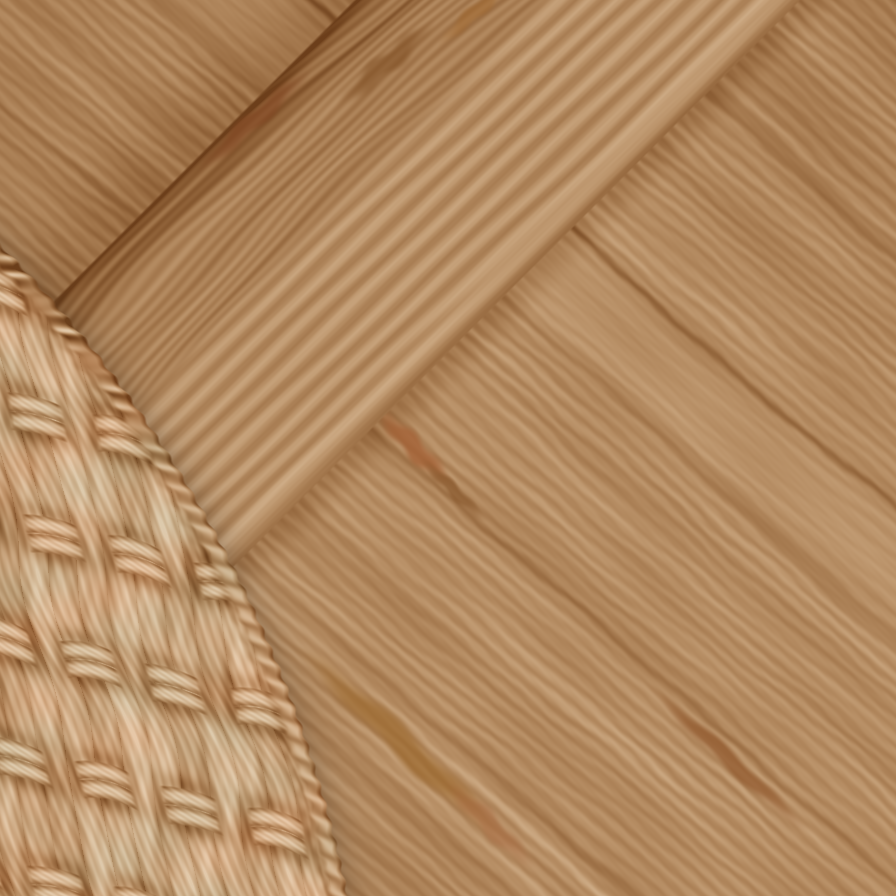
Reproduce this texture procedurally as a three.js fragment shader.

```glsl
// Pale timber boards crossed by a diagonal beam, with a round woven basket at lower left
varying vec2 vUv;

vec2 hash2(vec2 p) {
  return fract(sin(vec2(dot(p, vec2(127.1, 311.7)), dot(p, vec2(269.5, 183.3)))) * 43758.5);
}

// Cellular noise: distance to the nearest scattered point
float cells(vec2 p) {
  float nearest = 1.0;
  for (int j = -1; j <= 1; j++)
    for (int i = -1; i <= 1; i++) {
      vec2 o = vec2(float(i), float(j));
      nearest = min(nearest, length(o + hash2(floor(p) + o) - fract(p)));
    }
  return nearest;
}

float layeredSines(vec2 p) {
  return 0.5 * sin(p.x + 1.7 * sin(p.y)) + 0.3 * sin(2.3 * p.y - 1.4 * p.x) + 0.2 * sin(4.1 * p.x + 3.3 * p.y);
}

// Warm ramp from deep brown to cream
vec3 tone(float t) {
  t = clamp(t, -0.1, 1.08);
  return mix(vec3(0.47, 0.29, 0.14), vec3(0.86, 0.75, 0.62), t) + vec3(0.08, 0.0, -0.1) * t * (1.0 - t);
}

float line(float x, float width) { return exp(-x * x / (width * width)); }

// Soft tapered streak around a centre, in grain coordinates
float streak(vec2 g, vec2 centre, vec2 size) {
  vec2 q = (g - centre) / size;
  q.y += 0.2 * sin(q.x * 2.5) + 0.15 * sin(q.x * 9.0);
  return 1.0 - smoothstep(0.4, 1.1, length(q));
}

vec3 boards(vec2 p, float d) {
  vec2 g = vec2(0.755 * p.x - 0.656 * p.y, 0.656 * p.x + 0.755 * p.y);
  float warp = g.y + 0.005 * layeredSines(g * vec2(7.0, 13.0)) + 0.0016 * layeredSines(g * vec2(55.0, 70.0));
  float patchy = cells(g * vec2(4.0, 19.0));
  float smoothBand = line(g.y - 0.932, 0.045);
  float ripple = sin(warp * 440.0 + 1.2 * layeredSines(g * vec2(5.0, 28.0)));
  float t = 0.55 + 0.1 * ripple * (0.45 + 0.8 * patchy) * (1.0 - 0.75 * smoothBand);
  t += 0.06 * layeredSines(g * vec2(3.0, 44.0)) + 0.1 * (patchy - 0.45);
  t += 0.035 * layeredSines(g * vec2(34.0, 330.0)) + 0.06 * smoothBand;

  // Deeper grain seams
  t -= 0.24 * line(warp - 0.982, 0.005) + 0.16 * line(warp - 0.873, 0.006);
  t -= 0.2 * line(warp - 1.2, 0.007) + 0.16 * line(warp - 0.462, 0.005);
  t -= 0.14 * line(warp - 0.665, 0.006);
  t += 0.18 * line(warp - 0.445, 0.008) * smoothstep(0.0, 0.4, g.x);
  t += 0.16 * line(warp - 0.398, 0.01) * smoothstep(0.1, 0.3, g.x);

  // Far corners are dimmer, and the beam casts a narrow shade on both sides
  float corner = smoothstep(0.55, 0.62, d);
  t -= corner * (0.07 + 0.16 * line(d - 0.603, 0.09));
  t -= 0.1 * smoothstep(0.95, 1.4, g.y) + 0.08 * smoothstep(0.05, -0.6, d) * smoothstep(0.6, 0.3, g.y);
  t -= 0.17 * smoothstep(0.05, 0.108, d) * (1.0 - corner);
  vec3 c = tone(t);
  c = mix(c, vec3(0.64, 0.38, 0.21), 0.8 * streak(g, vec2(0.02, 0.681), vec2(0.06, 0.014)));
  c = mix(c, vec3(0.53, 0.34, 0.17), 0.7 * streak(g, vec2(0.085, 0.674), vec2(0.05, 0.008)));
  c = mix(c, vec3(0.57, 0.35, 0.18), 0.75 * streak(g, vec2(0.515, 0.649), vec2(0.12, 0.011)));
  c = mix(c, vec3(0.61, 0.41, 0.18), 0.7 * streak(g, vec2(0.23, 0.423), vec2(0.16, 0.018)));
  return mix(c, vec3(0.66, 0.42, 0.26), 0.55 * streak(g, vec2(0.36, 0.419), vec2(0.07, 0.014)));
}

vec3 beam(float d, float s) {
  // Broad upper face with rounded ridges
  float bend = d + 0.025 * (s - 1.0) + 0.005 * layeredSines(vec2(s * 5.0, d * 16.0));
  float ridge = sin(bend * 195.0 + 0.6 * layeredSines(vec2(s * 3.0, d * 25.0)));
  float rim = 1.0 - smoothstep(0.13, 0.16, d);
  float top = 0.59 + 0.15 * ridge * (1.0 - 0.75 * rim) + 0.03 * layeredSines(vec2(s * 12.0, d * 330.0));
  top += 0.14 * line(d - 0.14, 0.014) - 0.27 * line(d - 0.108, 0.014);

  // Narrow side face with fine arched grain
  float arch = d + 0.09 * (s - 1.0) * (s - 1.0) + 0.012 * layeredSines(vec2(s * 4.0, d * 12.0));
  float side = 0.45 + 0.09 * sin(arch * 420.0 + layeredSines(vec2(s * 6.0, d * 40.0)));
  side += 0.08 * layeredSines(vec2(s * 3.0, arch * 95.0)) - 0.2 * line(arch - 0.56, 0.012);
  side -= 0.4 * line(d - 0.603, 0.014) + 0.18 * smoothstep(0.53, 0.6, d);
  vec3 c = tone(side);
  vec2 g = vec2(s, d);
  c = mix(c, vec3(0.5, 0.27, 0.13), 0.7 * streak(g, vec2(1.15, 0.582), vec2(0.12, 0.017)));
  c = mix(c, vec3(0.51, 0.32, 0.15), 0.65 * streak(g, vec2(1.36, 0.498), vec2(0.1, 0.02)));
  c = mix(c, vec3(0.62, 0.4, 0.18), 0.6 * streak(g, vec2(1.52, 0.456), vec2(0.08, 0.014)));
  return mix(tone(top), c, smoothstep(0.375, 0.41, d));
}

vec3 basket(vec2 p, float edge) {
  vec2 q = p + 0.002 * vec2(sin(p.y * 41.0 + p.x * 19.0), sin(p.x * 37.0));
  float row = (q.y + 0.28 * q.x - 0.29) / 0.13;
  float fromRow = (row - floor(row + 0.5)) * 0.13;
  float column = (q.x + 0.22 * q.y - 0.152 - 0.006 * cos(row * 3.14159)) / 0.09;
  float fromPatch = (fract(column + 0.5) - 0.5) * 0.09;

  // Upright cords with slanting twisted fibres
  float cord = column * 3.0 + 0.5 + 0.3 * sin(row * 3.14159 + 1.0);
  float lit = hash2(vec2(floor(cord), 3.0)).x;
  float fibre = sin(cord * 17.0 + row * 20.0 + 1.5 * layeredSines(p * vec2(30.0, 18.0)));
  float t = 0.56 + 0.33 * sqrt(abs(sin(cord * 3.14159))) + 0.1 * fibre + 0.2 * (lit - 0.5);
  t += 0.17 * layeredSines(vec2(cord * 1.9, row * 2.6)) + 0.08 * layeredSines(vec2(cord * 9.0, row * 7.0));

  // Paired cross strands showing between the uprights, with shade around them
  float inside = 1.0 - smoothstep(0.024, 0.031, abs(fromPatch));
  t -= 0.5 * line(fromRow + 0.02, 0.013) * line(fromPatch, 0.034);
  t -= 0.3 * line(fromRow - 0.024, 0.01) * line(fromPatch, 0.03);
  t -= 0.42 * line(abs(fromPatch) - 0.031, 0.008) * line(fromRow, 0.022);
  float strand = abs(abs(fromRow - 0.05 * fromPatch + 5.0 * fromPatch * fromPatch) - 0.01);
  float weft = 1.0 - 0.6 * smoothstep(0.002, 0.01, strand) + 0.08 * sin(fromPatch * 350.0 + fromRow * 900.0);
  weft -= 0.25 * smoothstep(0.012, 0.03, abs(fromPatch));
  t = mix(t, weft, inside * (1.0 - smoothstep(0.008, 0.011, strand)));

  // Whipped rim, darkest toward the upper end
  float angle = atan(p.y + 0.2834, p.x + 1.018);
  float twist = sin(angle * 330.0 + edge * 260.0);
  float dark = smoothstep(0.4, 0.65, p.y);
  float whip = 0.68 + 0.25 * twist - dark * (0.2 + 0.35 * sin(angle * 97.0) * twist);
  t = mix(t, whip, smoothstep(-0.021, -0.014, edge));
  t -= 0.28 * line(edge + 0.021, 0.005) + 0.4 * smoothstep(-0.006, 0.0, edge);
  return tone(t) + vec3(0.025, -0.005, -0.01) * layeredSines(p * vec2(23.0, 31.0));
}

void main() {
  vec2 p = vUv;
  float d = p.y - p.x;
  float onBeam = smoothstep(0.105, 0.109, d) * (1.0 - smoothstep(0.601, 0.606, d));
  vec3 c = mix(boards(p, d), beam(d, p.x + p.y), onBeam);
  float edge = length(p - vec2(-1.018, -0.2834)) - 1.434 + 0.0015 * sin(p.y * 290.0);
  c *= 1.0 - 0.14 * exp(-max(edge, 0.0) * 60.0);
  c = mix(basket(p, edge), c, smoothstep(-0.0015, 0.0015, edge));
  gl_FragColor = vec4(c, 1.0);
}
```
